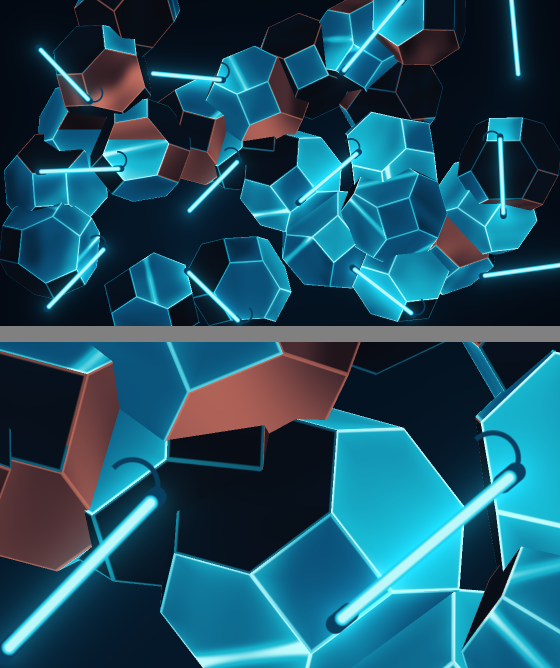
Top, the full canvas; bottom, a detail of the centre.
Reproduce this background procedurally as a Shadertoy shader.

```glsl
const vec3 NIGHT = vec3(0.012, 0.032, 0.065);
const vec3 NAVY = vec3(0.02, 0.09, 0.16);
const vec3 TEAL = vec3(0.04, 0.31, 0.47);
const vec3 CYAN = vec3(0.09, 0.71, 0.81);
const vec3 ICE = vec3(0.74, 0.97, 0.98);
const vec3 SOOT = vec3(0.035, 0.035, 0.055);
const vec3 BRONZE = vec3(0.32, 0.19, 0.21);
const vec3 COPPER = vec3(0.85, 0.47, 0.40);

const float SOLID_RADIUS = 0.165;   // in canvas heights
const float SOLID_SPACING = 0.2;
const float RIM_WIDTH = 0.045;      // in solid units
const float LAMP_RADIUS = 0.0075;
const float DARK_SHARE = 0.38;
const vec2 LAMP_CELL = vec2(0.43, 0.34);

// Start and end of each chain of solids
const vec4 CHAINS[6] = vec4[6](
    vec4(0.13, 0.24, 0.37, 0.98), vec4(0.44, 0.52, 1.28, 0.96),
    vec4(0.76, 0.58, 1.03, 0.28), vec4(1.20, 0.70, 1.22, 0.15),
    vec4(1.38, 0.26, 1.57, 0.50), vec4(0.45, 0.05, 0.74, 0.11));

float hash(vec2 p) { return fract(sin(dot(p, vec2(127.1, 311.7))) * 43758.5453); }

float noise(vec2 p) {
    vec2 i = floor(p), f = fract(p);
    f = f * f * (3.0 - 2.0 * f);
    return mix(mix(hash(i), hash(i + vec2(1, 0)), f.x),
               mix(hash(i + vec2(0, 1)), hash(i + vec2(1, 1)), f.x), f.y);
}

mat2 turn(float a) { return mat2(cos(a), sin(a), -sin(a), cos(a)); }

vec3 spin(vec3 v, vec3 a) {
    v.xy = turn(a.x) * v.xy;
    v.yz = turn(a.y) * v.yz;
    v.zx = turn(a.z) * v.zx;
    return v;
}

// Blue light ramp: 0 navy, 0.4 teal, 0.8 cyan, 1.2 ice
vec3 ramp(float light) {
    vec3 c = mix(NAVY, TEAL, smoothstep(0.0, 0.42, light));
    c = mix(c, CYAN, smoothstep(0.38, 0.85, light));
    return mix(c, ICE, smoothstep(0.85, 1.3, light));
}

// Truncated octahedron: three axis slabs, then four diagonal slabs (w = half width)
vec4 slab(int i) {
    if (i < 3) return vec4(i == 0, i == 1, i == 2, 2.0);
    int k = i - 3;
    return vec4(vec3(1.0, k % 2 == 0 ? 1.0 : -1.0, k < 2 ? 1.0 : -1.0) / sqrt(3.0), sqrt(3.0));
}

// Returns entry distance (negative on a miss), face number and distance to the face edge
vec3 traceSolid(vec3 ro, vec3 rd) {
    float enter = -1e3, leave = 1e3, side = 0.0;
    int face = 0;
    for (int i = 0; i < 7; i++) {
        vec4 s = slab(i);
        float d = dot(s.xyz, rd), o = dot(s.xyz, ro);
        d = abs(d) < 1e-4 ? 1e-4 : d;
        float near = (-sign(d) * s.w - o) / d;
        if (near > enter) { enter = near; face = i; side = sign(d); }
        leave = min(leave, (sign(d) * s.w - o) / d);
    }
    if (enter > leave) return vec3(-1.0);
    vec3 p = ro + rd * enter;
    float edge = 1e3;
    for (int i = 0; i < 7; i++) {
        vec4 s = slab(i);
        if (i != face) edge = min(edge, s.w - abs(dot(s.xyz, p)));
    }
    return vec3(enter, float(face) + (side > 0.0 ? 7.0 : 0.0), edge);
}

// Scattered light tubes: distance to tube, distance to fittings, summed glow
vec3 lamps(vec2 p) {
    vec3 r = vec3(1e3, 1e3, 0.0);
    for (int i = 0; i < 12; i++) {
        vec2 cell = vec2(i % 4, i / 4);
        float h = hash(cell + 3.7), k = hash(cell + 8.1);
        vec2 centre = (cell + 0.5 + 0.55 * (vec2(h, k) - 0.5)) * LAMP_CELL;
        float angle = (floor(hash(cell + 5.3) * 4.0) - 1.0) * 0.785 + 0.3 * (h - 0.5);
        vec2 q = (p - centre) * turn(angle);
        float halfLength = mix(0.1, 0.155, k);
        float d = length(vec2(max(abs(q.x) - halfLength, 0.0), q.y));
        float cap = length(vec2(max(abs(abs(q.x) - halfLength) - 0.009, 0.0), q.y)) - 0.009;
        vec2 w = q - vec2(halfLength, 0.026);
        float wire = max(abs(length(w) - 0.026) - 0.0016, -w.x);
        r = vec3(min(r.x, d), min(r.y, min(cap, wire)), r.z + exp(-9.0 * d));
    }
    return r;
}

vec3 shadeFace(vec2 p, vec3 local, vec2 id, float edge, float glow) {
    float kind = hash(id), tone = hash(id + 17.3);
    vec3 axis = normalize(vec3(tone, hash(id + 4.1), hash(id + 9.6)) - 0.5);
    float along = dot(local, axis), across = dot(local, axis.yzx);
    float warmth = smoothstep(0.35, 0.7, p.y) * (1.0 - smoothstep(0.95, 1.5, p.x));
    float sheen = noise(vec2(along * 1.5, across * 0.8) + id);
    float rim = 1.0 - smoothstep(RIM_WIDTH * 0.4, RIM_WIDTH, edge);

    if (kind < 0.04 + 0.2 * warmth) {   // copper plates
        vec3 c = mix(SOOT, BRONZE, smoothstep(-0.1, 0.8, 0.5 * tone + 0.6 * sheen));
        c = mix(c, COPPER, smoothstep(0.75, 1.4, tone * 0.7 + sheen * 0.6 + 0.2 * glow));
        return mix(c, COPPER, 0.6 * rim);
    }
    if (kind > 1.0 - DARK_SHARE) {      // unlit plates
        vec3 c = mix(SOOT, NAVY, 0.5 * sheen + 0.25 * glow);
        vec3 line = mix(ramp(0.3 + 0.4 * glow), COPPER * 0.8, step(tone, 0.15 + 0.45 * warmth));
        return mix(c, line, rim * 0.7);
    }
    // Lit plates with a soft gradient and a mirrored tube
    float light = 0.02 + 0.32 * tone + 0.09 * along + 0.22 * (sheen - 0.4) + 0.36 * glow;
    light += 0.16 * exp(-6.0 * edge);
    float streak = exp(-pow((across - 1.2 * (tone - 0.5)) / 0.12, 2.0));
    light += step(hash(id + 2.2), 0.5) * streak * (0.2 + 0.5 * sheen) * (0.4 + glow);
    return mix(ramp(light), ramp(light + 0.45), rim);
}

vec3 scene(vec2 p) {
    vec3 lamp = lamps(p);
    float unit = SOLID_RADIUS / sqrt(5.0);

    // Night backdrop with a blue haze
    vec2 fromMiddle = p - vec2(0.85, 0.3);
    vec3 col = mix(NIGHT, NAVY * 0.8, exp(-3.0 * dot(fromMiddle, fromMiddle)));
    col += TEAL * 0.12 * lamp.z * lamp.z;

    // Nearest solid along the view direction
    float nearest = -1e3;
    for (int c = 0; c < 6; c++) {
        vec2 start = CHAINS[c].xy, span = CHAINS[c].zw - start;
        int count = int(length(span) / SOLID_SPACING + 0.5);
        for (int j = 0; j <= count; j++) {
            vec2 id = vec2(c, j) * 1.37 + 2.0;
            vec3 rnd = vec3(hash(id), hash(id + 6.2), hash(id + 11.9));
            vec2 centre = start + span * float(j) / float(count) + 0.05 * (rnd.xy - 0.5);
            vec2 q = (p - centre) / unit;
            if (dot(q, q) > 5.0) continue;
            vec3 ro = spin(vec3(q, 4.0), rnd * 6.283), rd = spin(vec3(0, 0, -1), rnd * 6.283);
            vec3 hit = traceSolid(ro, rd);
            float depth = 4.0 - hit.x + 2.5 * rnd.z;
            if (hit.x < 0.0 || depth < nearest) continue;
            nearest = depth;
            col = shadeFace(p, ro + rd * hit.x, id + hit.y * 3.1, hit.z, lamp.z);
        }
    }

    // Tubes, fittings and halo
    col += CYAN * 0.4 * exp(-55.0 * lamp.x);
    col = mix(col, TEAL * 0.8, 1.0 - smoothstep(0.0, 0.002, lamp.y));
    col = mix(col, CYAN * 1.15, 1.0 - smoothstep(LAMP_RADIUS * 0.8, LAMP_RADIUS * 1.2, lamp.x));
    return mix(col, ICE, 1.0 - smoothstep(LAMP_RADIUS * 0.4, LAMP_RADIUS * 0.9, lamp.x));
}

void mainImage(out vec4 fragColor, in vec2 fragCoord) {
    vec3 sum = vec3(0.0);
    for (int s = 0; s < 4; s++) {       // 2 x 2 supersampling
        vec2 offset = vec2(s % 2, s / 2) * 0.5 - 0.25;
        sum += scene((fragCoord + offset) / iResolution.y);
    }
    fragColor = vec4(clamp(sum / 4.0, 0.0, 1.0), 1.0);
}
```
